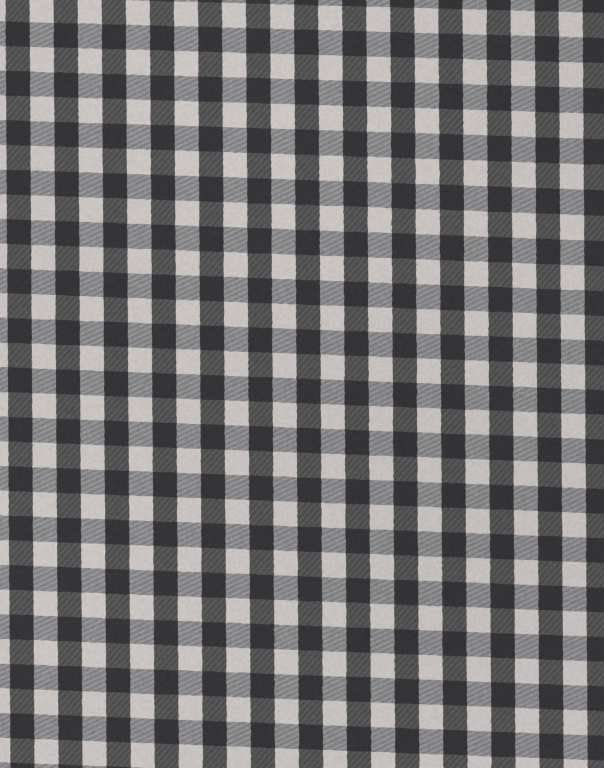
A Shadertoy shader for this texture:

```glsl
// Woven gingham cloth: dark warp columns cross dark weft rows, giving four tones.
// Two periodic bands are skewed and gently bowed, then mixed by coverage;
// fine twill ribs, thread grain and slow layered sines add the woven surface.

// Layout, in units of canvas height (y measured down from the top)
const vec2  PITCH = vec2(0.06263, 0.06432);   // one dark plus one light band
const vec2  START = vec2(0.00716, 0.02780);   // first dark column and row
const float DARK_SHARE = 0.5;                 // dark part of each pitch
const float COLUMN_LEAN = 0.0065;
const float ROW_SLOPE = 0.027;
const float ROW_SLOPE_GAIN = 0.011;           // extra slope lower down
const float FRAY = 0.0005;                    // wander of the band edges

// Weave
const vec2  THREAD = vec2(0.0034, 0.0018);
const float TWILL_PITCH = 0.0058;
const float TWILL_DEPTH = 0.075;
const float GRAIN_DEPTH = 0.075;
const float FADE_DEPTH = 0.012;

// Tones
const vec3 CREAM    = vec3(0.782, 0.762, 0.750);
const vec3 MID_GREY = vec3(0.533, 0.533, 0.541);  // dark row over light column
const vec3 CHARCOAL = vec3(0.322, 0.322, 0.326);  // dark column under light row
const vec3 INK      = vec3(0.206, 0.206, 0.221);

float hash(vec2 cell) {
    vec3 q = fract(cell.xyx * vec3(0.1031, 0.1030, 0.0973));
    q += dot(q, q.yzx + 33.33);
    return fract((q.x + q.y) * q.z);
}

float valueNoise(vec2 p) {
    vec2 cell = floor(p), f = fract(p);
    f = f * f * (3.0 - 2.0 * f);
    return mix(mix(hash(cell), hash(cell + vec2(1, 0)), f.x),
               mix(hash(cell + vec2(0, 1)), hash(cell + vec2(1, 1)), f.x), f.y);
}

// Smooth coverage of the dark half of a repeating band
float band(float x, float pitch, float blur) {
    float fromCentre = abs(fract(x / pitch - 0.5 * DARK_SHARE + 0.5) - 0.5) * pitch;
    return 1.0 - smoothstep(-blur, blur, fromCentre - 0.5 * DARK_SHARE * pitch);
}

// Diagonal rib, fading out when too fine for the canvas
float twill(vec2 p, vec2 direction, float pixel) {
    float visible = 1.0 - smoothstep(0.3, 0.6, pixel / TWILL_PITCH);
    return visible * sin(6.28318 * dot(p, direction) / TWILL_PITCH);
}

void mainImage(out vec4 fragColor, in vec2 fragCoord) {
    float pixel = 1.0 / iResolution.y;
    vec2 p = fragCoord * pixel;
    p.y = 1.0 - p.y;

    // Skewed and bowed cloth coordinates
    float slope = ROW_SLOPE + ROW_SLOPE_GAIN * smoothstep(0.0, 0.4, p.y);
    vec2 cloth = p - START - vec2(COLUMN_LEAN * p.y, slope * p.x);

    // Band coverage with lightly frayed edges
    vec2 fray = FRAY * (vec2(valueNoise(p.yx / vec2(0.004, 0.03)),
                             valueNoise(p / vec2(0.006, 0.03) + 57.0)) * 2.0 - 1.0);
    float blur = max(0.8 * pixel, 0.0007);
    float column = band(cloth.x + fray.x, PITCH.x, blur);
    float row = band(cloth.y + fray.y, PITCH.y, blur);
    vec3 color = mix(mix(CREAM, CHARCOAL, column), mix(MID_GREY, INK, column), row);

    // Ribs show where light and dark yarns cross
    float rib = mix(twill(cloth, vec2(0.45, 0.89), pixel),
                    twill(cloth, vec2(0.75, 0.66), pixel), column);
    float mixedYarn = row + column - 2.0 * row * column;
    color *= 1.0 + TWILL_DEPTH * rib * mixedYarn;

    // Thread grain and slow tonal drift
    float grain = valueNoise(cloth / THREAD) + valueNoise(cloth.yx / THREAD + 31.0) - 1.0;
    color *= 1.0 + GRAIN_DEPTH * grain * mix(0.5, 1.0, max(row, column));
    float drift = sin(5.0 * p.x + 2.0 * p.y) + 0.6 * sin(9.0 * p.y - 4.0 * p.x + 1.3);
    color *= 1.0 + FADE_DEPTH * drift;

    fragColor = vec4(color, 1.0);
}
```
